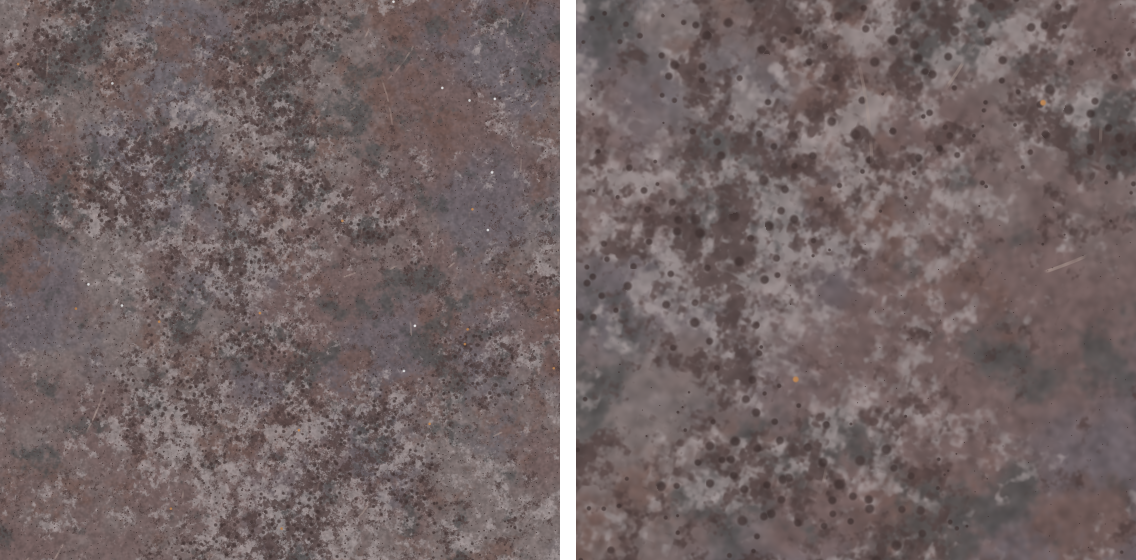
Left, the full canvas; right, a detail of the centre.
A Shadertoy shader for this texture:

```glsl
// Weathered mauve-grey metal: broad tinted clouds under patchy pale crust,
// dark stains and fine grit. Layered noise makes the patches, cellular noise
// scatters pits and chips, and a jittered grid of segments makes the scratches.

#define MAUVE   vec3(0.440, 0.366, 0.362)
#define GREY    vec3(0.478, 0.432, 0.428)
#define SLATE   vec3(0.400, 0.385, 0.420)
#define RUST    vec3(0.425, 0.325, 0.300)
#define STAIN   vec3(0.315, 0.310, 0.310)
#define CRUST   vec3(0.610, 0.570, 0.570)
#define SPECK   vec3(0.310, 0.245, 0.240)
#define SCRATCH vec3(0.640, 0.570, 0.540)
#define CRUST_AMOUNT 0.80
#define SPECK_AMOUNT 0.75
#define GRAIN_AMOUNT 0.28
#define SCRATCH_GRID 11.0

vec2 hash2(vec2 p) {
    vec3 q = fract(p.xyx * vec3(0.1031, 0.1030, 0.0973));
    q += dot(q, q.yzx + 33.33);
    return fract((q.xx + q.yz) * q.zy);
}

float valueNoise(vec2 p) {
    vec2 i = floor(p), f = fract(p);
    f = f * f * (3.0 - 2.0 * f);
    float low = mix(hash2(i).x, hash2(i + vec2(1, 0)).x, f.x);
    float high = mix(hash2(i + vec2(0, 1)).x, hash2(i + vec2(1, 1)).x, f.x);
    return mix(low, high, f.y);
}

// Rotated octaves, normalised to 0..1; a high gain gives a rough result
float layered(vec2 p, int octaves, float gain) {
    float sum = 0.0, total = 0.0, weight = 1.0;
    for (int i = 0; i < octaves; i++) {
        sum += weight * valueNoise(p);
        total += weight;
        weight *= gain;
        p = mat2(1.6, 1.2, -1.2, 1.6) * p + 17.3;
    }
    return sum / total;
}

// Distance to the nearest scattered point, and a random value for that point
vec2 cellular(vec2 p) {
    vec2 cell = floor(p), nearest = vec2(9.0, 0.0);
    for (int y = -1; y <= 1; y++)
    for (int x = -1; x <= 1; x++) {
        vec2 id = cell + vec2(x, y);
        float d = length(p - id - hash2(id));
        if (d < nearest.x) nearest = vec2(d, hash2(id + 71.0).x);
    }
    return nearest;
}

// Thin, slightly bowed segments, mostly near upright or leaning right
float scratches(vec2 uv, float pixel) {
    vec2 p = uv * SCRATCH_GRID, cell = floor(p);
    float ink = 0.0;
    for (int y = -1; y <= 1; y++)
    for (int x = -1; x <= 1; x++) {
        vec2 id = cell + vec2(x, y);
        vec2 shape = hash2(id + 31.0), chance = hash2(id + 57.0);
        float angle = chance.y < 0.6 ? mix(-0.25, 0.2, shape.x) : mix(0.3, 1.3, shape.x);
        vec2 dir = vec2(sin(angle), cos(angle));
        vec2 q = p - id - hash2(id + 5.0);
        float along = dot(q, dir), reach = mix(0.12, 0.6, shape.y * shape.y);
        float across = abs(dot(q, vec2(dir.y, -dir.x)) + 0.15 * along * along);
        float line = 1.0 - smoothstep(0.0005, 0.0008 + pixel, across / SCRATCH_GRID);
        line *= 1.0 - smoothstep(0.6 * reach, reach, abs(along));
        ink = max(ink, line * step(chance.x, 0.5) * (0.4 + 0.6 * chance.y));
    }
    return ink;
}

void mainImage(out vec4 fragColor, in vec2 fragCoord) {
    vec2 uv = fragCoord / iResolution.y;
    float pixel = 1.0 / iResolution.y;

    // Broad clouds and tints
    float cloud = layered(uv * 5.0 + 3.0, 6, 0.65);
    float wear = layered(uv * 4.5 + 41.0, 6, 0.65);
    float damp = layered(uv * 6.0 + 83.0, 5, 0.65);
    vec3 color = mix(MAUVE, GREY, smoothstep(0.36, 0.62, cloud));
    color = mix(color, SLATE, 0.6 * smoothstep(0.52, 0.68, layered(uv * 3.5 + 11.0, 6, 0.65)));
    color = mix(color, RUST, 0.65 * smoothstep(0.52, 0.68, layered(uv * 9.0 + 23.0, 6, 0.7)));

    // Soft dark blotches gathered in damp areas
    float blotch = layered(uv * 22.0 + 59.0, 5, 0.65) + 0.7 * (damp - 0.5);
    color = mix(color, STAIN, 0.75 * smoothstep(0.53, 0.73, blotch));

    // Pale crust and dark red-brown grit, broken up finely
    float crust = layered(uv * 48.0 + 7.0, 4, 0.8) + 0.95 * (wear - 0.5);
    color = mix(color, CRUST, CRUST_AMOUNT * smoothstep(0.51, 0.78, crust));
    float grit = layered(uv * 60.0 + 29.0, 4, 0.8) + 0.5 * (wear + damp - 1.0);
    color = mix(color, SPECK, SPECK_AMOUNT * smoothstep(0.52, 0.77, grit));

    // Pits and rare bright chips
    vec2 pit = cellular(uv * 85.0);
    float pitSize = 0.32 * pit.y * smoothstep(0.46, 0.6, 0.5 * (wear + damp));
    color = mix(color, 0.8 * SPECK, 0.7 * (1.0 - smoothstep(0.5 * pitSize, pitSize + 85.0 * pixel, pit.x)) * step(0.55, pit.y));
    vec2 chip = cellular(uv * 22.0 + 9.0);
    float chipMask = (1.0 - smoothstep(0.02, 0.04 + 22.0 * pixel, chip.x)) * step(0.95, chip.y);
    color = mix(color, mix(vec3(0.70, 0.50, 0.32), vec3(0.85), step(0.975, chip.y)), chipMask);

    // Scratches and overall grain
    float broken = smoothstep(0.35, 0.6, layered(uv * 70.0 + 13.0, 2, 0.6));
    color = mix(color, SCRATCH, 0.6 * broken * scratches(uv, pixel));
    color *= 1.0 + GRAIN_AMOUNT * (layered(uv * 130.0 + 37.0, 2, 0.9) - 0.5);

    fragColor = vec4(color, 1.0);
}
```
